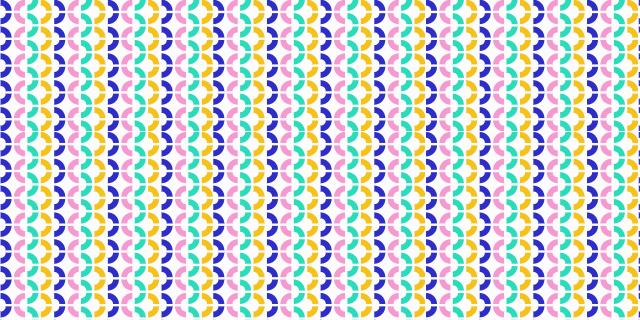
Write a Shadertoy shader that draws this pattern.

```glsl
// Columns of thick quarter-ring arcs in blue, pink, green and gold on white.
// Each grid cell holds one quarter ring, mirrored by column and row parity;
// a block of cells is tiled slightly short, so its seams close up the gaps.
#define CELL 0.04193               // cell size, in canvas heights
#define BLOCK 0.6648               // size of the tiled block
#define SEAM vec2(0.0, 0.4107)     // block corner, measured from the top left
#define OUTER 0.82                 // ring radii, in cells
#define INNER 0.385
#define PAD 0.04                   // inset of the arc in its cell
#define PAPER vec3(0.99)
#define BLUE vec3(0.18, 0.18, 0.78)
#define PINK vec3(0.96, 0.60, 0.82)
#define GREEN vec3(0.17, 0.86, 0.73)
#define GOLD vec3(0.96, 0.76, 0.11)

// Signed distance to a quarter ring around the origin, in the positive quadrant
float quarterRing(vec2 q) {
    float ring = abs(length(q) - 0.5 * (OUTER + INNER)) - 0.5 * (OUTER - INNER);
    return max(ring, max(-q.x, -q.y));
}

vec3 columnColor(float column) {
    if (column < 0.5) return BLUE;
    if (column < 1.5) return PINK;
    if (column < 2.5) return GREEN;
    return GOLD;
}

void mainImage(out vec4 fragColor, in vec2 fragCoord) {
    // Position from the top left, in canvas heights
    vec2 p = vec2(fragCoord.x, iResolution.y - fragCoord.y) / iResolution.y;

    // Block, then cell inside the block
    vec2 grid = mod(p - SEAM, BLOCK) / CELL;
    vec2 id = floor(grid);
    vec2 local = fract(grid) - PAD;
    float column = mod(id.x, 4.0);

    // Pink opens to the right; green is shifted by one row
    float isPink = float(column == 1.0);
    float isGreen = float(column == 2.0);
    float pointsUp = 1.0 - mod(id.y + isGreen, 2.0);
    vec2 q = mix(local, OUTER - local, vec2(isPink, pointsUp));

    // Edge smoothing over one pixel
    float pixel = 1.0 / (iResolution.y * CELL);
    float ink = clamp(0.5 - quarterRing(q) / pixel, 0.0, 1.0);
    fragColor = vec4(mix(PAPER, columnColor(column), ink), 1.0);
}
```
